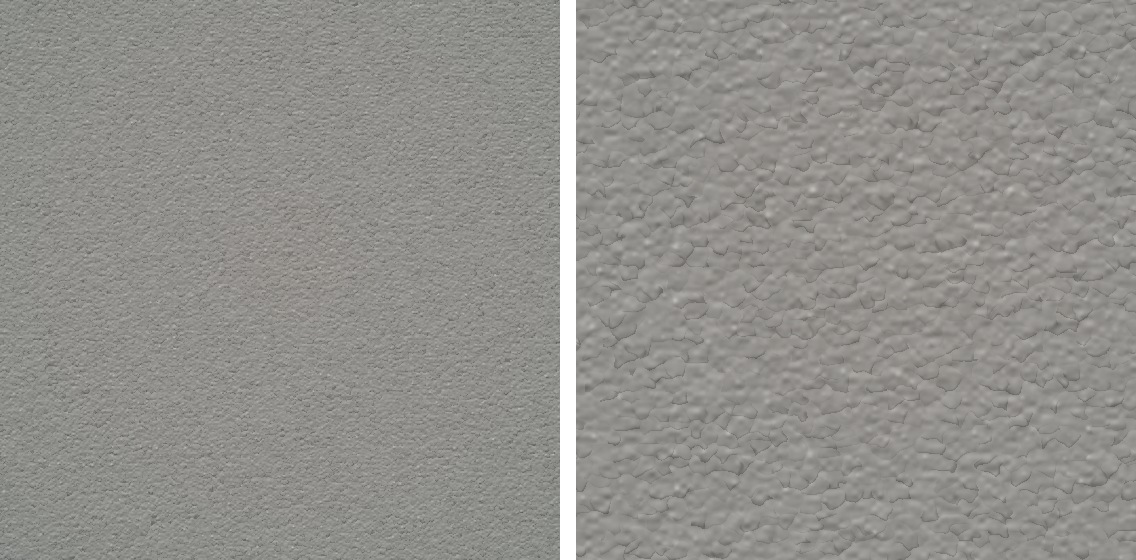
Left: the whole. Right: its middle third, enlarged.
Reproduce this texture procedurally as a Shadertoy shader.

```glsl
float hash(vec2 p) {
    return fract(sin(dot(p, vec2(127.1, 311.7))) * 43758.5453);
}

float valueNoise(vec2 p) {
    vec2 cell = floor(p), f = fract(p);
    f = f * f * (3.0 - 2.0 * f);
    return mix(mix(hash(cell), hash(cell + vec2(1, 0)), f.x),
               mix(hash(cell + vec2(0, 1)), hash(cell + vec2(1, 1)), f.x), f.y);
}

// Fine roughness between and on top of the grains
float height(vec2 uv) {
    return 0.5 * valueNoise(uv * vec2(150, 175) + 4.3)
         + 0.5 * valueNoise(uv * vec2(265, 290) + 31.7);
}

// Irregular grains, lit on top, with short dark folds under some of them
float grains(vec2 uv) {
    vec2 warp = vec2(valueNoise(uv * 190.0), valueNoise(uv * 190.0 + 57.0)) - 0.5;
    vec2 p = uv * vec2(100, 122) + 0.6 * warp;
    vec2 cell = floor(p), offset = vec2(0), owner = cell;
    float nearest = 9.0, second = 9.0;
    for (int y = -1; y <= 1; y++)
    for (int x = -1; x <= 1; x++) {
        vec2 id = cell + vec2(x, y);
        vec2 d = p - id - vec2(hash(id + 2.7), hash(id + 61.3));
        float dist = length(d);
        if (dist < nearest) {
            second = nearest;
            nearest = dist;
            offset = d;
            owner = id;
        } else second = min(second, dist);
    }
    float rim = smoothstep(0.32, 0.0, second - nearest);
    float facing = dot(offset, vec2(-0.25, 0.97));
    float depth = smoothstep(0.15, 0.9, hash(owner + 19.4));
    float fold = rim * depth * smoothstep(0.1, -0.4, facing);
    float dome = facing * (1.0 - rim);
    return 0.055 * dome - 0.12 * fold + 0.02 * (hash(owner + 7.9) - 0.5);
}

// Scattered raised beads: bright on top, shaded underneath
float beads(vec2 uv, float density) {
    vec2 p = uv * density, cell = floor(p);
    vec2 center = 0.25 + 0.5 * vec2(hash(cell + 3.1), hash(cell + 8.6));
    vec2 d = fract(p) - center;
    float size = mix(0.09, 0.14, hash(cell + 5.4));
    float strength = smoothstep(0.5, 1.0, hash(cell + 17.3));
    vec2 below = (d + vec2(-0.05, 0.17)) * vec2(0.75, 1.2);
    float lit = exp(-dot(d, d) / (size * size));
    float shadow = exp(-dot(below, below) / (size * size));
    return strength * (lit - 0.5 * shadow);
}

void mainImage(out vec4 fragColor, in vec2 fragCoord) {
    vec2 uv = fragCoord / iResolution.xy;

    // Relief lit from above
    float shade = 0.19 * (height(uv) - height(uv + vec2(-0.0004, 0.0023)));
    shade += grains(uv);
    shade += 0.13 * beads(uv, 62.0) + 0.07 * beads(uv + 0.37, 83.0);

    // Faint mottling and falloff toward the edges
    shade += 0.008 * (valueNoise(uv * 22.0) - 0.5);
    vec2 fromCenter = uv - vec2(0.52, 0.53);
    float edge = dot(fromCenter, fromCenter);

    vec3 warmGray = vec3(0.580, 0.570, 0.554);
    vec3 color = warmGray - edge * vec3(0.075, 0.035, 0.035);
    color += shade;
    fragColor = vec4(clamp(color, 0.0, 1.0), 1.0);
}
```
